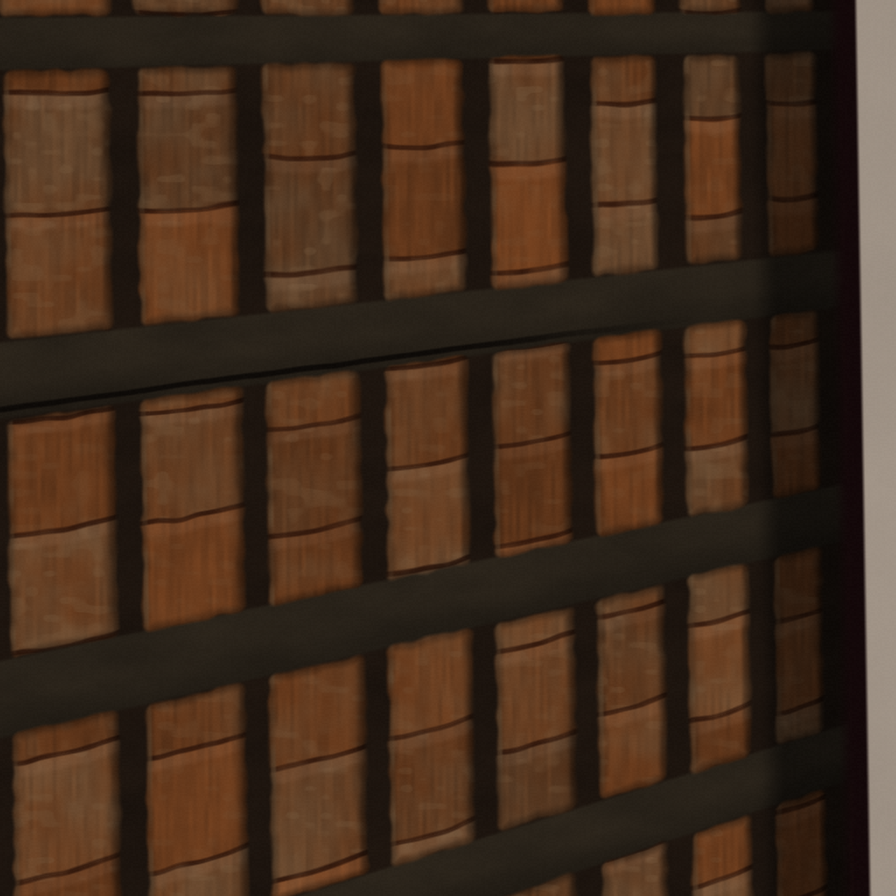
Reproduce this pattern procedurally as a Shadertoy shader.

```glsl
// Timber lattice seen at an angle: dark bars and rails frame worn wooden slats.
// Columns follow an inverted quadratic, rows fan out along converging rails,
// and each opening is a rounded box with hashed slats, grain and wear.

const float FIRST_BAR = -0.0104;   // centre of the leftmost bar
const float COLUMN_STEP = 0.155;   // width of the first column
const float COLUMN_SHRINK = 0.00474;
const float LEAN = 0.014;          // sideways drift of bars going down
const float FIRST_RAIL = 0.049;    // height of the top rail at the left
const float FIRST_RAIL_SLOPE = 0.016;
const float ROW_STEP = 0.366;      // rail spacing at the left
const float ROW_SHRINK = 0.103;
const float BAR_HALF = 0.0138;
const float CORNER = 0.008;
const float SLAT_STEP = 0.37;      // slat height as a share of a row
const float SOFTNESS = 0.0028;
const float WALL_EDGE = 0.955;
const float WALL_LEAN = 0.016;

const vec3 BAR_COLOR = vec3(0.11, 0.078, 0.055);
const vec3 RAIL_COLOR = vec3(0.158, 0.132, 0.098);
const vec3 WOOD_COLOR = vec3(0.395, 0.222, 0.108);
const vec3 WORN_COLOR = vec3(0.36, 0.25, 0.16);
const vec3 SEAM_COLOR = vec3(0.17, 0.075, 0.035);
const vec3 DUST_COLOR = vec3(0.47, 0.36, 0.25);
const vec3 EDGE_COLOR = vec3(0.075, 0.03, 0.035);
const vec3 WALL_COLOR = vec3(0.62, 0.57, 0.52);

float hash(vec2 p) {
    return fract(sin(dot(p, vec2(127.1, 311.7))) * 43758.5453);
}

float noise(vec2 p) {
    vec2 i = floor(p), f = fract(p);
    f = f * f * (3.0 - 2.0 * f);
    return mix(mix(hash(i), hash(i + vec2(1, 0)), f.x),
               mix(hash(i + vec2(0, 1)), hash(i + vec2(1, 1)), f.x), f.y);
}

float fbm(vec2 p) {
    float sum = 0.0, weight = 0.5;
    for (int i = 0; i < 4; i++) {
        sum += weight * noise(p);
        p = p * 2.03 + 17.3;
        weight *= 0.5;
    }
    return sum;
}

float roundedBox(vec2 p, vec2 halfSize, float radius) {
    vec2 q = abs(p) - halfSize + radius;
    return length(max(q, 0.0)) + min(max(q.x, q.y), 0.0) - radius;
}

// Slats behind one opening; p is centred, rowPos runs 0 to 1 downward.
vec3 slatColor(vec2 cell, vec2 p, vec2 halfSize, float rowPos, float rowSize, vec2 pos) {
    float across = p.x / halfSize.x;
    float sag = 0.025 * across * across + 0.03 * (noise(pos * 40.0) - 0.5);
    float slat = rowPos / SLAT_STEP + hash(cell + 3.7) + sag;
    float id = floor(slat + 0.5);
    float piece = hash(cell * 5.3 + floor(slat) * 1.9);
    float seam = (slat - id) * SLAT_STEP * rowSize;

    float blotch = fbm(pos * 22.0 + cell * 7.0);
    float grain = noise(pos * vec2(230.0, 24.0) + cell);
    float wear = clamp(piece * 1.1 + (blotch - 0.5) * 1.5 - 0.15, 0.0, 1.0);
    vec3 color = mix(WOOD_COLOR, WORN_COLOR, wear);
    color *= 0.82 + 0.2 * hash(cell + floor(slat) * 4.1) + 0.16 * grain + 0.22 * (blotch - 0.45);

    // Pale scuffs, seam shadow and the lit lip below each seam
    float scuff = smoothstep(0.62, 0.85, noise(pos * vec2(55.0, 100.0) + cell * 3.0));
    color = mix(color, DUST_COLOR, scuff * (0.1 + 0.22 * piece));
    color += 0.035 * smoothstep(0.012, 0.004, abs(seam - 0.008));
    float seamMask = smoothstep(0.0045, 0.0012, abs(seam));
    color = mix(color, SEAM_COLOR, seamMask * (0.55 + 0.35 * noise(pos * 60.0)));

    // Lit left lip and rounded right side
    float lip = smoothstep(0.005, 0.001, abs(p.x + halfSize.x - 0.003));
    color = mix(color, DUST_COLOR, lip * 0.65 * noise(vec2(cell.x, pos.y * 45.0)));
    return color * (1.0 - 0.3 * smoothstep(0.65, 1.0, across));
}

void mainImage(out vec4 fragColor, in vec2 fragCoord) {
    vec2 pos = fragCoord / iResolution.xy;
    pos.y = 1.0 - pos.y;
    float soft = max(SOFTNESS, 1.0 / iResolution.y);

    // Perspective grid coordinates
    float x = pos.x - LEAN * (pos.y - 0.215);
    float colSize = sqrt(max(COLUMN_STEP * COLUMN_STEP - 4.0 * COLUMN_SHRINK * (x - FIRST_BAR), 1e-4));
    float rowSize = ROW_STEP - ROW_SHRINK * pos.x;
    float row = (pos.y - FIRST_RAIL + FIRST_RAIL_SLOPE * pos.x) / rowSize;
    row -= 0.03 * exp(-pow((row - 1.0) / 0.4, 2.0));
    vec2 grid = vec2((COLUMN_STEP - colSize) / (2.0 * COLUMN_SHRINK), row);
    vec2 cell = floor(grid), local = fract(grid);
    float railHalf = mix(0.08, 0.118, smoothstep(0.2, 0.6, row));

    // Rails over bars, with a split along the second rail
    float mottling = fbm(pos * vec2(14.0, 30.0));
    float railPos = fract(row + 0.5) - 0.5;
    float railMask = smoothstep(soft, -soft, (abs(railPos) - railHalf) * rowSize);
    vec3 color = mix(BAR_COLOR, RAIL_COLOR * (1.0 - 1.8 * max(railPos, 0.0)), railMask);
    color *= 0.86 + 0.3 * mottling;
    float split = smoothstep(0.005, 0.0015, abs(railPos - 0.085 + 0.012 * (mottling - 0.5)) * rowSize);
    split *= step(abs(row - 1.0), 0.5) * smoothstep(0.8, 0.5, pos.x);
    color = mix(color, BAR_COLOR * 0.35, split * 0.85);

    // Openings with slightly uneven outlines
    vec2 p = (local - 0.5) * vec2(colSize, rowSize);
    vec2 halfSize = vec2(colSize * 0.5 - BAR_HALF, rowSize * (0.5 - railHalf));
    halfSize += 0.004 * (vec2(hash(cell), hash(cell + 9.1)) - 0.5);
    float box = roundedBox(p, halfSize, CORNER) + 0.004 * (noise(pos * 65.0) - 0.5);
    vec3 wood = slatColor(cell, p, halfSize, local.y, rowSize, pos);
    wood *= mix(0.68, 1.0, smoothstep(0.0, 0.012, -box));
    color = mix(color, wood, smoothstep(soft, -soft, box));

    // Shade toward the right end, then the plain wall
    float edge = pos.x - WALL_EDGE - WALL_LEAN * pos.y;
    color *= 1.0 - 0.5 * smoothstep(-0.125, -0.09, edge);
    color = mix(color, EDGE_COLOR, smoothstep(-0.035, -0.015, edge));
    vec3 wall = WALL_COLOR * (0.97 + 0.06 * fbm(pos * 9.0));
    color = mix(color, wall, smoothstep(-soft, soft, edge));
    color += 0.012 * (hash(floor(pos * 512.0)) - 0.5);
    fragColor = vec4(color, 1.0);
}
```
